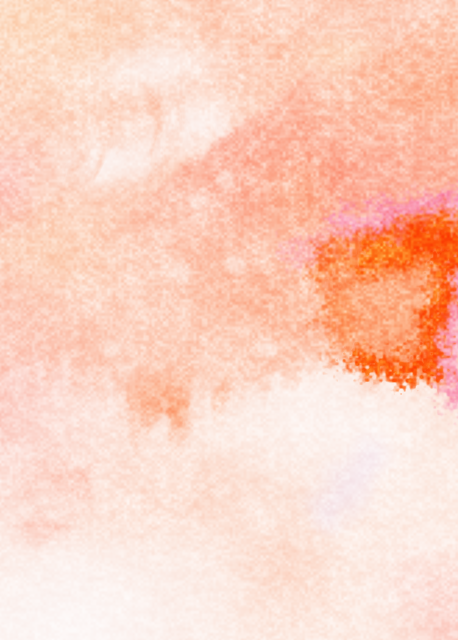
Give the GLSL for this background, as a Shadertoy shader.

```glsl
// Draws a peach and coral watercolour wash with a vivid orange bloom on pale paper.

const float ASPECT = 0.715;       // canvas width in units of its height
const float WARP = 0.09;          // wandering of the wash borders
const float FEATHER = 0.17;       // length of the ragged lower fringe
const float SPECKLE = 0.030;      // granulation of the bloom borders
const float MOTTLE = 0.75;        // broad pigment variation
const float GRAIN = 1.05;         // fine paper grain
const vec3 PAPER = vec3(0.99, 0.925, 0.895);
const vec3 WHITE = vec3(0.99, 0.965, 0.96);
const vec3 CREAM = vec3(0.99, 0.87, 0.76);
const vec3 PEACH = vec3(0.99, 0.825, 0.75);
const vec3 APRICOT = vec3(0.99, 0.73, 0.61);
const vec3 CORAL = vec3(0.99, 0.68, 0.60);
const vec3 ROSE = vec3(0.99, 0.77, 0.74);
const vec3 AMBER = vec3(0.99, 0.64, 0.45);
const vec3 ORANGE = vec3(0.99, 0.38, 0.06);
const vec3 MAGENTA = vec3(0.98, 0.63, 0.75);
const vec3 LILAC = vec3(0.96, 0.91, 0.95);

float hash(vec2 p) {
    return fract(sin(dot(p, vec2(127.1, 311.7))) * 43758.5453);
}

float noise(vec2 p) {
    vec2 i = floor(p), f = fract(p);
    f = f * f * (3.0 - 2.0 * f);
    return mix(mix(hash(i), hash(i + vec2(1, 0)), f.x),
               mix(hash(i + vec2(0, 1)), hash(i + vec2(1, 1)), f.x), f.y);
}

float fbm(vec2 p) {
    float sum = 0.0, amp = 0.5;
    for (int i = 0; i < 5; i++) {
        sum += amp * noise(p);
        p = mat2(1.6, 1.2, -1.2, 1.6) * p + 7.3;
        amp *= 0.5;
    }
    return sum;
}

// Soft elliptical pool of pigment
float pool(vec2 p, vec2 center, vec2 radius) {
    vec2 d = (p - center) / radius;
    return exp(-dot(d, d));
}

// Soft brush line between two points
float stroke(vec2 p, vec2 a, vec2 b, float width) {
    vec2 pa = p - a, ba = b - a;
    float d = length(pa - ba * clamp(dot(pa, ba) / dot(ba, ba), 0.0, 1.0));
    return 1.0 - smoothstep(0.0, width, d);
}

void mainImage(out vec4 fragColor, in vec2 fragCoord) {
    vec2 uv = fragCoord / iResolution.xy * vec2(ASPECT, 1.0);
    vec2 wander = vec2(fbm(uv * 9.0), fbm(uv * 9.0 + 31.0)) - 0.48;
    vec2 p = uv + WARP * wander;
    vec2 speck = vec2(noise(uv * 190.0), noise(uv * 190.0 + 43.0)) - 0.5;
    vec2 rough = uv + 0.045 * (vec2(fbm(uv * 32.0), fbm(uv * 32.0 + 17.0)) - 0.48) + SPECKLE * speck;
    vec2 fan = vec2(p.x + 0.15 * (p.x - 0.3) * (p.y - 0.4), p.y);
    float streak = 0.5 * noise(fan * vec2(62.0, 12.0)) + 0.5 * fbm(fan * vec2(48.0, 22.0)) - 0.5;

    // Peach upper half with a feathered fringe
    float border = 0.415 - 0.06 * pool(p, vec2(0.29, p.y), vec2(0.10, 1.0));
    float upper = smoothstep(-0.05, 0.06, p.y - border + FEATHER * streak + 0.02 * speck.x);
    vec3 col = mix(PAPER, PEACH, upper);

    // Pale and creamy pools at the top
    float drips = clamp(0.8 + 2.2 * streak, 0.0, 1.0);
    col = mix(col, CREAM, 0.7 * pool(p, vec2(0.02, 0.96), vec2(0.22, 0.12)));
    col = mix(col, APRICOT, 0.55 * pool(p, vec2(0.40, 0.90), vec2(0.08, 0.10)));
    col = mix(col, APRICOT, 0.45 * (1.0 - drips) * pool(p, vec2(0.24, 0.82), vec2(0.20, 0.05)));
    col = mix(col, WHITE, 0.8 * pool(p, vec2(0.26, 0.885), vec2(0.10, 0.045)));
    col = mix(col, WHITE, 0.9 * drips * pool(p, vec2(0.16, 0.755), vec2(0.10, 0.045)));
    col = mix(col, WHITE, 0.9 * drips * pool(p, vec2(0.31, 0.785), vec2(0.10, 0.045)));
    col = mix(col, CREAM, 0.5 * pool(p, vec2(0.07, 0.61), vec2(0.12, 0.07)));
    col = mix(col, ROSE, 0.8 * pool(p, vec2(0.0, 0.72), vec2(0.06, 0.06)));

    // Coral washes cut by slanted edges
    vec2 slant = uv + 0.25 * (p - uv) + 0.006 * speck;
    float wash = smoothstep(-0.004, 0.010, dot(slant - vec2(0.28, 0.733), vec2(0.624, -0.782)));
    col = mix(col, CORAL, wash * pool(p, vec2(0.51, 0.74), vec2(0.26, 0.14)));
    col = mix(col, CREAM, 0.65 * pool(p, vec2(0.54, 0.89), vec2(0.07, 0.045)));
    float corner = smoothstep(-0.004, 0.012, dot(slant - vec2(0.573, 0.902), vec2(0.568, -0.823)));
    col = mix(col, APRICOT, 0.95 * corner * pool(p, vec2(0.68, 0.87), vec2(0.14, 0.10)));
    col = mix(col, AMBER, 0.4 * pool(p, vec2(0.46, 0.70), vec2(0.06, 0.09)));
    col = mix(col, APRICOT, 0.8 * upper * pool(p, vec2(0.48, 0.55), vec2(0.15, 0.10)));
    float tufts = clamp(0.55 + 3.0 * streak, 0.0, 1.0);
    col = mix(col, AMBER, 0.75 * tufts * upper * pool(p, vec2(0.29, 0.365), vec2(0.07, 0.05)));

    // Rose and lilac stains in the lower half
    col = mix(col, ROSE, 0.5 * pool(p, vec2(0.0, 0.38), vec2(0.16, 0.18)));
    float blot = clamp(0.6 + 4.0 * (fbm(uv * 24.0) - 0.48), 0.0, 1.0);
    col = mix(col, CORAL, 0.65 * blot * pool(p, vec2(0.12, 0.265), vec2(0.06, 0.035)));
    col = mix(col, CORAL, 0.65 * blot * pool(p, vec2(0.06, 0.195), vec2(0.04, 0.035)));
    col = mix(col, PEACH, 0.5 * pool(p, vec2(0.28, 0.23), vec2(0.18, 0.10)));
    col = mix(col, WHITE, pool(p, vec2(0.09, 0.02), vec2(0.27, 0.14)));
    col = mix(col, WHITE, 0.65 * pool(p, vec2(0.51, 0.33), vec2(0.13, 0.09)));
    col = mix(col, PEACH, 0.5 * pool(p, vec2(0.45, 0.08), vec2(0.09, 0.09)));
    col = mix(col, ROSE, 0.5 * pool(p, vec2(0.69, 0.03), vec2(0.07, 0.08)));
    col = mix(col, LILAC, 0.6 * stroke(p, vec2(0.52, 0.205), vec2(0.573, 0.297), 0.05));

    // Orange bloom: amber heart, dark rims, magenta bleed
    float heart = length((rough - vec2(0.615, 0.515)) / vec2(1.05, 1.0)) - 0.098;
    col = mix(col, AMBER, 0.8 * (1.0 - smoothstep(-0.025, 0.018, heart)));
    col = mix(col, MAGENTA, 0.45 * stroke(rough, vec2(0.46, 0.605), vec2(0.56, 0.642), 0.035));
    col = mix(col, MAGENTA, stroke(rough, vec2(0.55, 0.642), vec2(0.72, 0.683), 0.042));
    float rim = 0.75 * stroke(rough, vec2(0.51, 0.590), vec2(0.63, 0.615), 0.050);
    rim = max(rim, 1.15 * stroke(rough, vec2(0.58, 0.606), vec2(0.72, 0.630), 0.060));
    rim = max(rim, 1.1 * stroke(rough, vec2(0.695, 0.61), vec2(0.683, 0.43), 0.040));
    rim = max(rim, 1.1 * stroke(rough, vec2(0.56, 0.430), vec2(0.685, 0.425), 0.030));
    rim = max(rim, 0.4 * stroke(rough, vec2(0.525, 0.56), vec2(0.53, 0.46), 0.040));
    col = mix(col, ORANGE, min(rim, 1.0));
    col = mix(col, MAGENTA, 0.85 * stroke(rough, vec2(0.725, 0.58), vec2(0.705, 0.38), 0.036));

    // Pale water drops in widening pairs
    for (int i = 0; i < 6; i++) {
        float row = float(i / 2), side = float(i % 2) * 2.0 - 1.0;
        float spread = 0.021 - 0.005 * row + 0.027 * row * row;
        vec2 drop = vec2(0.331 + 0.0065 * row - 0.0117 * row * row, 0.70 - 0.121 * row);
        drop += side * vec2(spread, 0.016 - 0.008 * row);
        float d = length(uv + 0.15 * (p - uv) - drop);
        col = mix(col, PAPER, 0.55 * (1.0 - smoothstep(0.008, 0.020, d)));
    }

    // Pigment density follows mottling and paper grain
    float grain = 0.55 * noise(uv * 230.0) + 0.45 * noise(uv * vec2(85.0, 125.0) + 9.0) - 0.5;
    float density = 1.0 + MOTTLE * (fbm(uv * 15.0 + 5.0) - 0.48) + GRAIN * grain;
    fragColor = vec4(pow(col, vec3(density)), 1.0);
}
```
